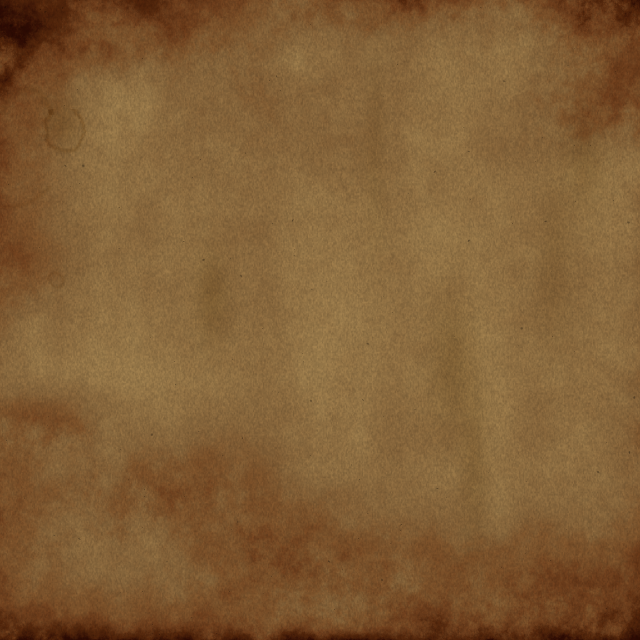
Give the GLSL for this texture, as a WebGL 1 fragment shader.

```glsl
precision highp float;
// Aged brown parchment: a tone ramp driven by a wear value, built from soft
// elliptical stains and burnt borders whose outlines are broken by fractal noise.
// Vertical creases, water rings, paper grain and scattered flecks lie on top.
uniform vec2 u_resolution;

float hash(vec2 p) {
  vec3 q = fract(vec3(p.xyx) * 0.1031);
  q += dot(q, q.yzx + 33.33);
  return fract((q.x + q.y) * q.z);
}

float noise(vec2 p) {
  vec2 i = floor(p), f = fract(p);
  f = f * f * (3.0 - 2.0 * f);
  return mix(mix(hash(i), hash(i + vec2(1.0, 0.0)), f.x),
             mix(hash(i + vec2(0.0, 1.0)), hash(i + 1.0), f.x), f.y);
}

// Fractal noise centred on zero
float fbm(vec2 p, float gain) {
  float sum = 0.0, amp = 0.5;
  for (int i = 0; i < 6; i++) {
    sum += amp * (noise(p) - 0.5);
    p = mat2(1.6, 1.2, -1.2, 1.6) * p + 7.3;
    amp *= gain;
  }
  return sum;
}

// Soft elliptical patch
float blob(vec2 p, float x, float y, float rx, float ry) {
  vec2 d = (p - vec2(x, y)) / vec2(rx, ry);
  return exp(-dot(d, d));
}

// Thin outline of an ellipse
float ring(vec2 p, vec2 center, vec2 radius, float width) {
  float d = (length((p - center) / radius) - 1.0) * min(radius.x, radius.y);
  return exp(-d * d / (width * width));
}

vec3 paperRamp(float wear) {
  vec3 c = mix(vec3(0.59, 0.47, 0.285), vec3(0.51, 0.38, 0.22), smoothstep(0.0, 0.25, wear));
  c = mix(c, vec3(0.47, 0.31, 0.16), smoothstep(0.2, 0.42, wear));
  c = mix(c, vec3(0.42, 0.24, 0.11), smoothstep(0.38, 0.6, wear));
  c = mix(c, vec3(0.31, 0.14, 0.04), smoothstep(0.55, 0.85, wear));
  return mix(c, vec3(0.17, 0.04, 0.01), smoothstep(0.8, 1.2, wear));
}

float cornerStains(vec2 p) {
  return 0.8 * blob(p, 0.0, 0.96, 0.11, 0.08) + 0.4 * blob(p, 0.23, 0.98, 0.17, 0.07)
    + 0.4 * blob(p, 0.62, 1.02, 0.14, 0.06) + 0.65 * blob(p, 0.99, 1.0, 0.14, 0.06)
    + 0.38 * blob(p, 0.97, 0.86, 0.1, 0.09) + 0.35 * blob(p, 0.0, 0.0, 0.2, 0.08)
    + 0.25 * blob(p, 1.0, 0.08, 0.18, 0.12);
}

float fieldStains(vec2 p) {
  return 0.32 * blob(p, 0.0, 0.8, 0.1, 0.12) + 0.28 * blob(p, 0.02, 0.6, 0.09, 0.07)
    + 0.26 * blob(p, 0.08, 0.36, 0.09, 0.04) + 0.25 * blob(p, 0.0, 0.23, 0.1, 0.12)
    + 0.26 * blob(p, 0.28, 0.25, 0.16, 0.08) + 0.27 * blob(p, 0.5, 0.14, 0.17, 0.1)
    + 0.2 * blob(p, 0.78, 0.09, 0.18, 0.08) + 0.1 * blob(p, 0.42, 0.84, 0.22, 0.12);
}

float creases(vec2 p) {
  return 0.75 * blob(p, 0.335, 0.54, 0.025, 0.07) + 0.65 * blob(p, 0.705, 0.43, 0.035, 0.1)
    + 0.5 * blob(p, 0.74, 0.27, 0.022, 0.12) + 0.55 * blob(p, 0.915, 0.75, 0.03, 0.07)
    + 0.35 * blob(p, 0.87, 0.6, 0.03, 0.13) + 0.35 * blob(p, 0.585, 0.75, 0.016, 0.15);
}

// Sparse short fibres, one candidate per grid cell
float flecks(vec2 p, float cells, float chance) {
  vec2 g = p * cells, id = floor(g);
  float a = 6.2832 * hash(id + 11.0);
  vec2 d = fract(g) - 0.3 - 0.4 * vec2(hash(id + 23.0), hash(id + 37.0));
  d = mat2(cos(a), sin(a), -sin(a), cos(a)) * d;
  float size = length(d * vec2(1.0, 1.0 + 2.0 * hash(id + 51.0)));
  return step(hash(id), chance) * (1.0 - smoothstep(0.02, 0.12, size));
}

void main() {
  vec2 uv = gl_FragCoord.xy / u_resolution;
  float cloud = fbm(uv * 5.0 + 3.0, 0.53);
  float mottle = fbm(uv * 22.0 + 41.0, 0.72);
  float folds = fbm(uv * vec2(13.0, 2.5) + 17.0, 0.5);
  vec2 warped = uv + 0.05 * vec2(cloud, fbm(uv * 6.0 + 29.0, 0.6)) + 0.03 * mottle;

  // Stains and burnt borders
  float stain = cornerStains(warped) + fieldStains(warped);
  float side = min(uv.x, 1.0 - uv.x);
  float border = 0.5 * exp(-uv.y / 0.02) + 0.16 * exp(-uv.y / 0.12)
    + 0.16 * exp(-(1.0 - uv.y) / 0.025) + 0.1 * exp(-side / 0.025);
  float wear = 0.11 + stain * (1.0 + 0.6 * mottle) + border * (1.0 + mottle);
  wear += 0.2 * cloud + 0.17 * folds + (0.1 + 0.25 * min(stain, 1.0)) * mottle;
  wear -= 0.07 * (blob(uv, 0.2, 0.83, 0.1, 0.08) + blob(uv, 0.97, 0.62, 0.05, 0.12));
  vec3 color = paperRamp(wear);
  color *= 1.0 - creases(uv + 0.025 * cloud) * vec3(0.15, 0.19, 0.29);

  // Water marks along the left side
  vec2 wet = uv + 0.018 * vec2(mottle, cloud);
  float marks = 0.6 * ring(wet, vec2(0.1, 0.8), vec2(0.03, 0.036), 0.003) * step(uv.y, 0.83);
  marks += 0.5 * ring(wet, vec2(0.04, 0.81), vec2(0.04, 0.05), 0.005) * step(0.82, uv.y);
  marks += 0.4 * ring(wet, vec2(0.02, 0.73), vec2(0.06, 0.05), 0.003) * step(uv.y, 0.71);
  marks += 0.4 * ring(wet, vec2(0.088, 0.565), vec2(0.011, 0.012), 0.002);
  marks += 0.6 * blob(wet, 0.095, 0.81, 0.03, 0.035);
  color *= 1.0 - marks * vec3(0.15, 0.22, 0.36);

  // Fibrous grain and specks
  float grain = noise(uv * vec2(500.0, 260.0)) + noise(uv.yx * vec2(330.0, 510.0) + 9.0) - 1.0;
  grain += 0.7 * (noise(uv * 512.0 + 77.0) - 0.5);
  color *= 1.0 + 0.105 * grain;
  color *= 1.0 - 0.3 * flecks(uv, 36.0, 0.025) - 0.25 * flecks(uv + 0.37, 80.0, 0.025);
  gl_FragColor = vec4(clamp(color, 0.0, 1.0), 1.0);
}
```
